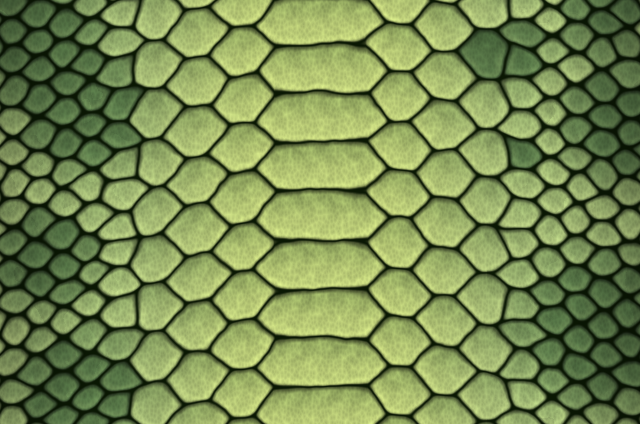
Reproduce this texture procedurally as a Shadertoy shader.

```glsl
const float CENTER_X = 0.757;
const float FAR = 100.0;
const float SLENDER = 0.77; // narrows the lattice so that scales get pointed tips

float hash(vec2 p) {
    return fract(sin(dot(p, vec2(127.1, 311.7))) * 43758.5);
}

vec2 hash2(vec2 p) {
    return vec2(hash(p), hash(p + 37.3));
}

// Distance to the nearest scattered point, for the leather grain
float cellular(vec2 p) {
    vec2 cell = floor(p);
    float nearest = 2.0;
    for (int j = -1; j <= 1; j++)
    for (int i = -1; i <= 1; i++) {
        vec2 c = cell + vec2(i, j);
        nearest = min(nearest, distance(p, c + hash2(c)));
    }
    return nearest;
}

float layeredSines(vec2 p) {
    float sum = 0.0, amp = 0.5;
    for (int i = 0; i < 4; i++) {
        sum += amp * sin(p.x + 1.7 * sin(p.y + float(i)));
        p = mat2(1.5, 1.1, -1.1, 1.5) * p + 2.3;
        amp *= 0.55;
    }
    return sum;
}

// Squeeze the wide belly column so that every scale becomes a hexagon
vec2 squeezeBelly(vec2 p, float halfWidth, float squeeze) {
    float x = p.x - CENTER_X;
    float ax = abs(x);
    float q = ax < halfWidth ? ax * squeeze : ax - halfWidth * (1.0 - squeeze);
    float sag = x < 0.0 ? 0.15 : 0.08;
    return vec2(q * sign(x) * SLENDER, p.y + sag * q);
}

// Scale centre near q: large belly columns, or small flank columns
vec2 scaleSite(vec2 q, bool flank, vec2 offset) {
    vec2 pitch = flank ? vec2(0.047, 0.071) : vec2(0.082, 0.1154);
    float side = q.x < 0.0 ? -1.0 : 1.0;
    float start = flank ? 0.311 : 0.0;
    float col = round((abs(q.x) - start) / pitch.x) + offset.x;
    if (flank ? col < 0.0 : abs(col) > 3.0) return vec2(FAR);
    float phase = 0.954 + pitch.y * fract(col * 0.5);
    float row = round((q.y - phase) / pitch.y) + offset.y;
    vec2 id = vec2(col * side + (flank ? side * 20.0 : 0.0), row);
    vec2 jitter = (hash2(id) - 0.5) * (flank ? 0.017 : 0.008);
    return vec2(side * (start + col * pitch.x), phase + row * pitch.y) + jitter;
}

// xy: vector from the scale centre, z: rounded distance to its rim
vec3 scaleCell(vec2 q, float roundness) {
    vec2 home = vec2(FAR);
    for (int k = 0; k < 18; k++) {
        vec2 offset = vec2(k % 3 - 1, (k / 3) % 3 - 1);
        vec2 s = scaleSite(q, k >= 9, offset);
        if (distance(q, s) < distance(q, home)) home = s;
    }
    float sum = 1e-9;
    for (int k = 0; k < 18; k++) {
        vec2 offset = vec2(k % 3 - 1, (k / 3) % 3 - 1);
        vec2 s = scaleSite(q, k >= 9, offset);
        vec2 across = s - home;
        if (length(across) > 0.001) {
            float rim = dot(0.5 * (s + home) - q, normalize(across));
            sum += exp(-rim * roundness);
        }
    }
    return vec3(q - home, -log(sum) / roundness);
}

float patchAt(vec2 p, vec2 center, float radius) {
    vec2 d = (p - center) / radius;
    return smoothstep(0.1, 0.7, exp(-dot(d, d)));
}

// Dark green areas on both flanks
float darkPatches(vec2 p) {
    float left = patchAt(p, vec2(0.19, 0.73), 0.14) + patchAt(p, vec2(0.11, 0.39), 0.12)
               + patchAt(p, vec2(0.18, 0.08), 0.14) + patchAt(p, vec2(0.08, 0.92), 0.16);
    float right = patchAt(p, vec2(1.42, 0.22), 0.19) + patchAt(p, vec2(1.21, 0.87), 0.085)
                + patchAt(p, vec2(1.47, 0.71), 0.14) + patchAt(p, vec2(1.43, 0.97), 0.10)
                + patchAt(p, vec2(1.235, 0.64), 0.045);
    return clamp(left + right, 0.0, 1.0);
}

void mainImage(out vec4 fragColor, in vec2 fragCoord) {
    vec2 p = fragCoord / iResolution.y;
    vec2 wobble = 0.005 * vec2(layeredSines(p * 19.0), layeredSines(p.yx * 22.0 + 5.0));
    vec2 q = squeezeBelly(p + wobble, 0.108, 0.27);
    float away = abs(p.x - CENTER_X);
    float flank = smoothstep(0.38, 0.52, away);
    vec3 cell = scaleCell(q, mix(330.0, 230.0, flank));
    vec2 heart = p - cell.xy / vec2(SLENDER, 1.0);

    // Scale colour
    vec3 color = mix(vec3(0.77, 0.84, 0.49), vec3(0.67, 0.76, 0.48), smoothstep(0.12, 0.5, away));
    color = mix(color, vec3(0.32, 0.45, 0.27), 0.9 * darkPatches(heart));
    color *= 0.95 + 0.10 * hash(floor(heart * 90.0)) * flank;

    // Leather grain and blotchy creases, strongest on the upper half
    float upper = smoothstep(-0.03, 0.055, cell.y);
    float grain = cellular(p * vec2(130.0, 85.0)) - 0.5;
    float crease = layeredSines(p * vec2(95.0, 60.0));
    color *= 1.0 + 0.16 * grain + (0.04 + 0.08 * upper) * crease;
    color = mix(color, color * vec3(0.74, 0.79, 0.76), upper * 0.8);

    // Domed rim, cast shadow and dark seam
    float lip = smoothstep(0.004, 0.009, cell.z) * (1.0 - smoothstep(0.009, 0.021, cell.z));
    color += vec3(0.07, 0.07, 0.045) * lip * (1.0 - upper);
    float softness = mix(0.007, 0.014, upper);
    color *= mix(0.45, 1.0, smoothstep(0.0, softness, cell.z));
    color = mix(vec3(0.04, 0.09, 0.012), color, smoothstep(-0.0005, 0.0042, cell.z));

    // Light falling off towards the sides
    color *= 1.0 - 0.25 * smoothstep(0.5, 0.82, away);
    fragColor = vec4(clamp(color, 0.0, 1.0), 1.0);
}
```
